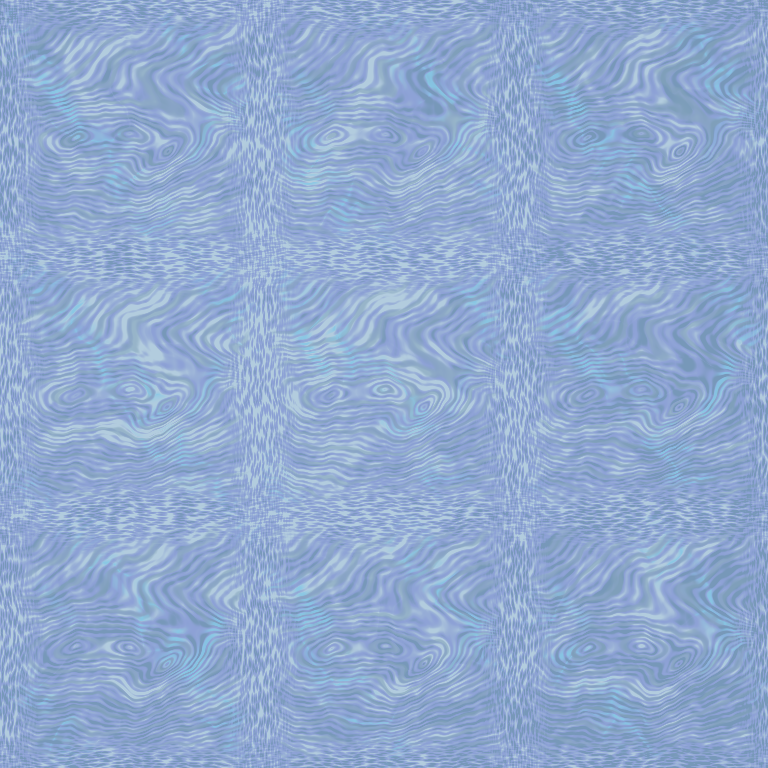
Write a Shadertoy shader that draws this pattern.

```glsl
// Three by three rippled glass tiles: contour rings, pale wisps and streaked joints.
const float TILES = 3.0;
const vec2 JOINT_SHIFT = vec2(0.02, -0.01);
const float JOINT_HALF = 0.088;
const float JOINT_SOFT = 0.065;
const vec2 STREAKS = vec2(105.0, 22.0);  // cells across and along a joint
const float CONTOURS = 62.0;             // contour lines per tile height
const float LINE_CONTRAST = 0.27;
const float GRAIN_CONTRAST = 0.5;
const float WARP_SIZE = 0.013;
const float TILE_VARIATION = 1.2;
const vec3 SLATE = vec3(0.465, 0.595, 0.725);
const vec3 PERIWINKLE = vec3(0.553, 0.632, 0.838);
const vec3 SKY = vec3(0.59, 0.68, 0.84);
const vec3 PALE = vec3(0.70, 0.80, 0.87);
const vec3 GREY_TEAL = vec3(0.52, 0.645, 0.735);
const vec3 CYAN = vec3(0.52, 0.78, 0.90);

vec2 hash2(vec2 p) {
    p = vec2(dot(p, vec2(127.1, 311.7)), dot(p, vec2(269.5, 183.3)));
    return fract(sin(p) * 43758.5);
}

// Distances to the nearest and second nearest scattered points
vec2 cellular(vec2 p) {
    vec2 id = floor(p), f = fract(p), near = vec2(8.0);
    for (int y = -1; y <= 1; y++)
    for (int x = -1; x <= 1; x++) {
        vec2 g = vec2(x, y);
        float d = length(g + hash2(id + g) - f);
        near = d < near.x ? vec2(d, near.x) : vec2(near.x, min(near.y, d));
    }
    return near;
}

vec2 warp(vec2 p, vec2 seed, float size) {
    float freq = 9.0;
    for (int i = 0; i < 5; i++) {
        p += size * sin(freq * p.yx + vec2(1.7, 4.1) * float(i) + seed * TILE_VARIATION);
        size *= 0.55;
        freq *= 1.9;
    }
    return p;
}

float smoothMin(float a, float b, float k) {
    float h = max(k - abs(a - b), 0.0) / k;
    return min(a, b) - 0.25 * h * h * k;
}

float lobe(vec2 p, vec2 centre, float tilt, float stretch) {
    float c = cos(tilt), s = sin(tilt);
    p = mat2(c, -s, s, c) * (p - centre);
    return length(p / vec2(stretch, 1.0));
}

float glowLine(vec2 p, vec2 a, vec2 b, float width) {
    vec2 pa = p - a, ba = b - a;
    float d = length(pa - ba * clamp(dot(pa, ba) / dot(ba, ba), 0.0, 1.0));
    return exp(-d * d / (width * width));
}

// Rings around three lobes, turning into diagonal drifts at the top
float surface(vec2 p) {
    float rings = smoothMin(lobe(p, vec2(0.26, 0.475), 0.0, 2.0),
                            lobe(p, vec2(0.47, 0.47), 0.05, 2.1), 0.06);
    rings = smoothMin(rings, 1.5 * lobe(p, vec2(0.62, 0.42), 0.7, 2.2) + 0.01, 0.06);
    float drift = 0.1 + 0.75 * (dot(p, vec2(-0.4, 0.6)) - 0.185);
    drift += 0.005 * sin(17.0 * p.x + 5.0 * sin(7.0 * p.y));
    return mix(rings, drift, smoothstep(0.54, 0.76, p.y + 0.2 * (p.x - 0.5)));
}

vec3 ramp(float t) {
    vec3 c = mix(SLATE, PERIWINKLE, smoothstep(0.0, 0.36, t));
    c = mix(c, SKY, smoothstep(0.34, 0.6, t));
    return mix(c, PALE, smoothstep(0.56, 0.95, t));
}

void mainImage(out vec4 fragColor, in vec2 fragCoord) {
    vec2 canvas = fragCoord / iResolution.xy;
    vec2 grid = canvas * TILES - JOINT_SHIFT;
    vec2 tile = floor(grid), uv = fract(grid);
    vec2 seed = hash2(tile + 3.0), seed2 = hash2(tile + 19.0);
    vec2 p = warp(uv, seed, WARP_SIZE);

    // Fine contour lines over broader swells, broken up by grain along them
    float phase = surface(p) * CONTOURS;
    float fade = 1.0 - smoothstep(0.5, 1.1, fwidth(phase));
    float lines = fade * sin(6.2832 * phase) + 0.4 * sin(2.6 * phase + 1.0);
    float swell = sin(0.8 * phase + 5.0 * seed.x);
    float grain = cellular(vec2(20.0 * p.x, 1.1 * phase) + tile * 9.0).x - 0.45;

    // Clouds and wisps, leaning with the drift at the top
    vec2 drifted = warp(p, seed.yx * 6.0, 0.04);
    drifted.y -= 0.5 * drifted.x * smoothstep(0.5, 0.75, p.y);
    vec2 cells = cellular(drifted * vec2(3.2, 6.0) + tile * 7.0);
    vec2 flecks = cellular(drifted * vec2(9.0, 15.0) - tile * 5.0);
    float wisp = exp(-12.0 * (cells.y - cells.x));
    float cloud = smoothstep(0.44, 0.2, cells.x);
    float fleck = smoothstep(0.45, 0.1, flecks.x);

    // Highlights shared by all tiles, each tile with its own strength
    float glow = seed.x * glowLine(p, vec2(0.25, 0.78), vec2(0.33, 0.61), 0.018);
    glow += seed.y * glowLine(p, vec2(0.57, 0.8), vec2(0.45, 0.61), 0.02);
    glow += 0.6 * glowLine(p, vec2(0.2, 0.34), vec2(0.62, 0.31), 0.025);
    glow += 0.4 * exp(-pow((lobe(p, vec2(0.4, 0.43), 0.08, 1.9) - 0.16) / 0.014, 2.0));
    glow += 0.7 * seed2.x * glowLine(p, vec2(0.74, 0.38), vec2(0.88, 0.6), 0.025);
    glow += (0.4 + 0.6 * seed2.y) * glowLine(p, vec2(0.3, 0.8), vec2(0.62, 0.86), 0.05);
    float light = 0.19 * (1.0 - 2.5 * length(canvas - vec2(0.36, 0.54)));
    float tone = 0.31 + light + LINE_CONTRAST * lines * (0.75 + 0.25 * cloud);
    tone += GRAIN_CONTRAST * grain + 0.08 * swell + 0.16 * wisp;
    tone += 0.3 * cloud + 0.16 * (fleck - 0.3) + 0.4 * glow;

    // Streaked joints, running along each side with ragged borders
    vec2 edge = min(uv, 1.0 - uv) + 1.2 * (p - uv) + 0.05 * grain;
    vec2 joint = 1.0 - smoothstep(JOINT_HALF - JOINT_SOFT, JOINT_HALF + JOINT_SOFT, edge);
    vec2 bent = warp(grid, vec2(0.0), 0.006);
    float upright = cellular(bent * STREAKS).x;
    float level = cellular(bent * STREAKS.yx + 31.0).x;
    float streak = mix(level, upright, joint.x / max(joint.x + joint.y, 0.001));
    float cover = max(joint.x, joint.y);
    float patches = 0.35 * (0.45 - cellular(bent * 7.0).x);
    float jointTone = 0.02 + light + patches + smoothstep(0.08, 0.85, streak);
    tone = mix(tone, jointTone, cover);

    // Colour, with grey and cyan veins
    vec3 colour = ramp(tone);
    float veins = sin(2.1 * phase + 4.0 * cells.x + 6.0 * seed.x);
    colour = mix(colour, GREY_TEAL, 0.6 * smoothstep(0.5, 0.95, veins) * (1.0 - cover));
    float cyan = glowLine(p, vec2(0.16, 0.74), vec2(0.25, 0.58), 0.025) * seed2.x;
    cyan += glowLine(p, vec2(0.72, 0.4), vec2(0.82, 0.6), 0.025) * seed2.y;
    cyan += 0.8 * smoothstep(0.3, 0.9, sin(9.0 * p.x + 7.0 * p.y + 6.0 * seed.y)) * (wisp + 0.4 * fleck);
    cyan *= smoothstep(-0.6, 0.7, lines);
    colour = mix(colour, CYAN, clamp(cyan, 0.0, 0.85) * (1.0 - 0.8 * cover));
    fragColor = vec4(colour, 1.0);
}
```
